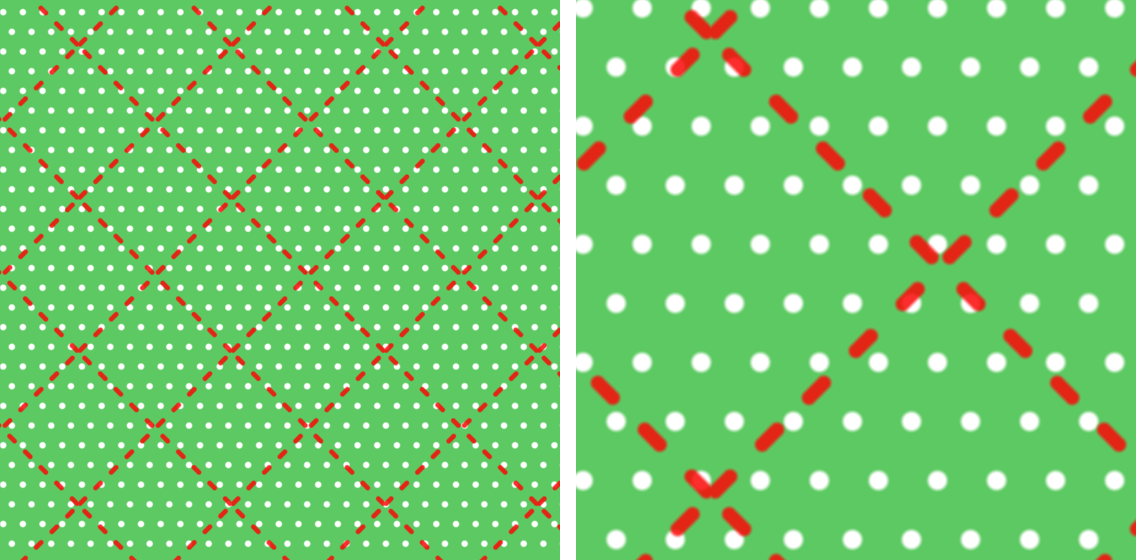
Left: the whole. Right: its middle third, enlarged.
This pattern is drawn by a Shadertoy shader. Its source:

```glsl
// Lengths are fractions of the canvas height
const float TILE = 0.27344;                      // side of one diamond repeat
const vec2 TILE_CORNER = vec2(0.1402, 0.9184);   // a crossing where dashes restart

const float DASHES = 10.0;                       // dashes per tile diagonal
const float DASH_STEP = 0.03945;
const float DASH_LEAD = 0.0059;                  // gap from the corner to the run
const float DASH_FIRST = 0.0158;                 // run start to first dash centre
const float DASH_HALF = 0.00625;
const float DASH_RADIUS = 0.0042;
const float DASH_OPACITY = 0.85;

const float DOT_STEP = 0.035156;
const float DOT_RADIUS = 0.00566;
const float DOT_STAGGER = 0.44;                  // shift of every other row
const vec2 DOT_ORIGIN = vec2(0.0057, 0.9783);

const float SOFTNESS = 0.0016;

const vec3 GREEN = vec3(0.365, 0.79, 0.385);
const vec3 WHITE = vec3(1.0);
const vec3 RED = vec3(0.98, 0.03, 0.03);

float coverage(float dist) {
    float edge = max(SOFTNESS, 1.0 / iResolution.y);
    return 1.0 - smoothstep(-edge, edge, dist);
}

// Distance to the staggered dot grid, rows counted downwards
float dotGrid(vec2 p) {
    vec2 cell = vec2(p.x - DOT_ORIGIN.x, DOT_ORIGIN.y - p.y) / DOT_STEP;
    float row = round(cell.y);
    cell.x -= DOT_STAGGER * mod(row, 2.0);
    vec2 offset = cell - vec2(round(cell.x), row);
    return length(offset) * DOT_STEP - DOT_RADIUS;
}

// Distance to the round-capped dashes on parallel diagonals (x = y)
float dashedDiagonals(vec2 q) {
    q.x -= TILE * round((q.x - q.y) / TILE);
    float along = mod((q.x + q.y) * inversesqrt(2.0) - DASH_LEAD, TILE * sqrt(2.0));
    float across = (q.x - q.y) * inversesqrt(2.0);

    float index = clamp(round((along - DASH_FIRST) / DASH_STEP), 0.0, DASHES - 1.0);
    float fromCentre = abs(along - DASH_FIRST - index * DASH_STEP);
    return length(vec2(max(fromCentre - DASH_HALF, 0.0), across)) - DASH_RADIUS;
}

void mainImage(out vec4 fragColor, in vec2 fragCoord) {
    vec2 p = fragCoord / iResolution.y;
    vec3 color = mix(GREEN, WHITE, coverage(dotGrid(p)));

    // Both stitch directions run downwards from the tile corner
    vec2 q = vec2(p.x - TILE_CORNER.x, TILE_CORNER.y - p.y);
    float stitches = min(dashedDiagonals(q), dashedDiagonals(vec2(-q.x, q.y)));
    color = mix(color, RED, DASH_OPACITY * coverage(stitches));

    fragColor = vec4(color, 1.0);
}
```
